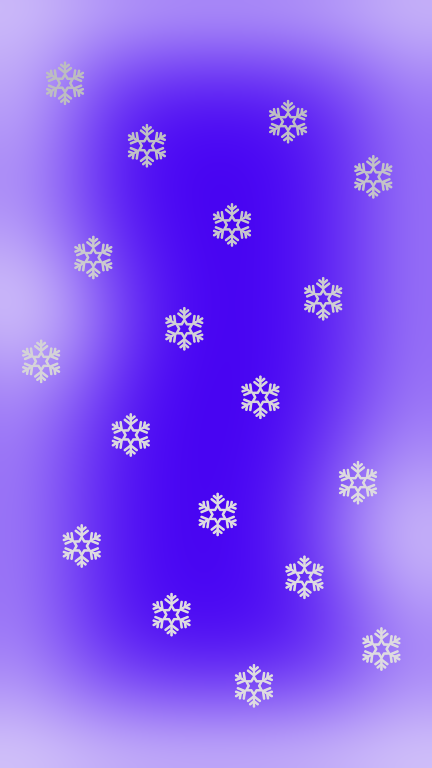
Give the GLSL for this pattern, as a WebGL 2 fragment shader.

```glsl
#version 300 es
precision highp float;
// Upright silver snowflakes scattered over a violet field with pale, misty edges.
// The mist is layered from Gaussian falloffs; each flake is a six-fold folded
// distance function, placed by a jittered golden-ratio sequence.

uniform vec2 u_resolution;
out vec4 fragColor;

const float PI = 3.14159265;

float hash(float n) {
    return fract(sin(n * 127.1) * 43758.5453);
}

float segment(vec2 p, vec2 a, vec2 b) {
    vec2 ab = b - a;
    return length(p - a - ab * clamp(dot(p - a, ab) / dot(ab, ab), 0.0, 1.0));
}

// Soft blob: 1 at its centre, fading over the given radii
float glow(vec2 p, vec2 centre, vec2 radii) {
    vec2 d = (p - centre) / radii;
    return exp(-dot(d, d));
}

// Signed distance to a flake of unit radius
float snowflake(vec2 p) {
    float angle = abs(mod(atan(p.x, p.y) + PI / 6.0, PI / 3.0) - PI / 6.0);
    vec2 q = length(p) * vec2(sin(angle), cos(angle));
    float d = segment(q, vec2(0.0, 0.40), vec2(0.0, 0.94));           // arm
    d = min(d, segment(q, vec2(0.0, 0.70), vec2(0.17, 0.84)));        // outer twig
    d = min(d, segment(q, vec2(0.0, 0.48), vec2(0.27, 0.69)));        // inner twig
    d = min(d, segment(q, vec2(0.0, 0.40), vec2(0.12, 0.208)));       // central star
    return d - 0.058;
}

// Violet centre veiled by pale mist along the borders
vec3 background(vec2 uv) {
    vec2 p = uv + 0.015 * sin(uv.yx * vec2(9.0, 7.0));
    float clear = 1.0 - 0.53 * exp(-pow(uv.x / 0.24, 2.0));
    clear *= 1.0 - 0.50 * exp(-pow((1.0 - uv.x) / 0.24, 2.0));
    clear *= 1.0 - 0.62 * exp(-pow((1.0 - uv.y) / 0.11, 2.0));
    clear *= 1.0 - 0.76 * exp(-pow(uv.y / 0.12, 2.0));
    clear *= 1.0 - 0.65 * glow(p, vec2(0.0, 0.61), vec2(0.25, 0.12));
    clear *= 1.0 - 0.60 * glow(p, vec2(1.0, 0.31), vec2(0.25, 0.13));
    clear *= 1.0 - 0.35 * glow(p, vec2(0.0, 0.88), vec2(0.20, 0.14));
    return mix(vec3(0.27, 0.0, 0.95), vec3(0.88, 0.84, 0.98), 1.0 - clear);
}

void main() {
    vec2 uv = gl_FragCoord.xy / u_resolution;
    vec2 p = gl_FragCoord.xy / u_resolution.y;
    float aspect = u_resolution.x / u_resolution.y;
    float radius = 0.0285;

    // Nearest flake, stepping down from the top
    float d = 1.0;
    for (int i = 0; i < 18; i++) {
        float n = float(i);
        float x = 0.09 + 0.82 * fract(0.09 + n * 0.618034);
        float y = 0.90 - 0.80 * n / 17.0;
        vec2 jitter = (vec2(hash(n + 1.0), hash(n + 31.0)) - 0.5) * 0.03;
        vec2 centre = vec2(x * aspect, y) + jitter;
        d = min(d, snowflake((p - centre) / radius) * radius);
    }

    // Silver, slightly warmer and darker towards the top
    vec3 silver = mix(vec3(0.87, 0.86, 0.88), vec3(0.73, 0.73, 0.75), smoothstep(0.3, 1.0, uv.y));
    float pixel = 1.0 / u_resolution.y;
    float cover = 1.0 - smoothstep(-0.6 * pixel, 0.6 * pixel, d);
    fragColor = vec4(mix(background(uv), silver, cover), 1.0);
}
```
